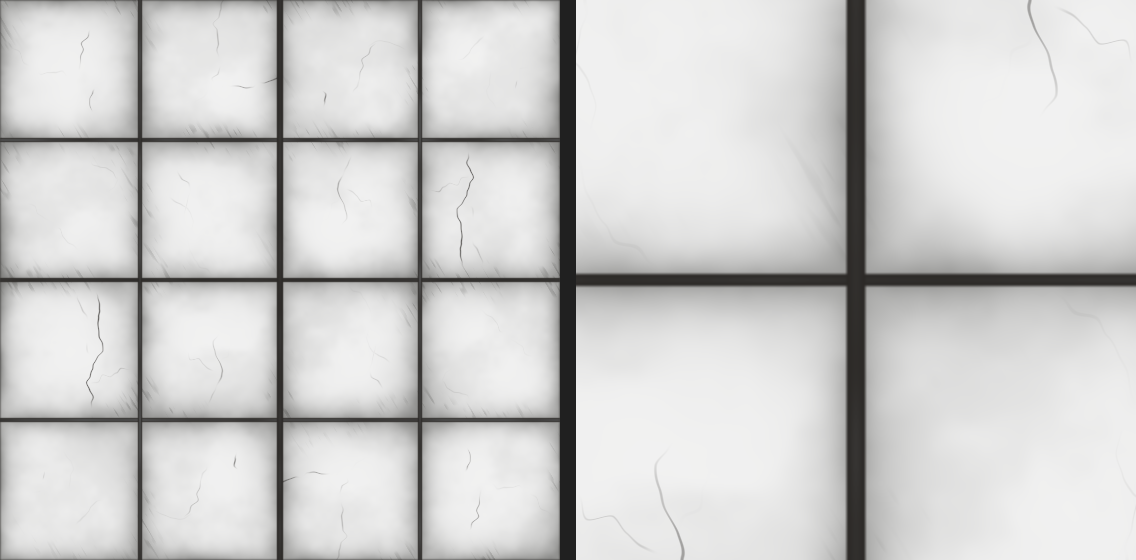
Left: the whole. Right: its middle third, enlarged.
Give the GLSL for this texture, as a WebGL 1 fragment shader.

```glsl
precision highp float;
uniform vec2 u_resolution;

const float TILES = 4.0;
const vec2 GROUT_HALF = vec2(0.0037, 0.0036);      // vertical, horizontal lines
const vec2 GROUT_HALF_MID = vec2(0.0056, 0.0036);  // the two centre lines
const float RIM_HALF = 0.0018;
const float RIM_OPACITY = 0.45;
const vec3 GLAZE = vec3(0.945, 0.945, 0.944);
const vec3 GRIME = vec3(0.36, 0.36, 0.35);
const vec3 GROUT_DARK = vec3(0.17, 0.16, 0.15);
const vec3 GROUT_LIGHT = vec3(0.32, 0.32, 0.32);
const vec3 CRACK_COLOR = vec3(0.22, 0.21, 0.20);
const float GRIME_REACH = 0.075;                   // in tile widths
const float GRIME_AMOUNT = 0.56;
const float MOTTLE = 0.075;
const float SCUFF_AMOUNT = 0.16;
const float CRACK_HALF = 0.0030;                   // in tile widths
const vec2 LONG_CRACK_TILE = vec2(3.0, 2.0);

float hash(vec2 p) {
  return fract(sin(dot(p, vec2(127.1, 311.7))) * 43758.5453);
}

float noise(vec2 p) {
  vec2 i = floor(p), f = fract(p);
  f = f * f * (3.0 - 2.0 * f);
  return mix(mix(hash(i), hash(i + vec2(1.0, 0.0)), f.x),
             mix(hash(i + vec2(0.0, 1.0)), hash(i + 1.0), f.x), f.y);
}

float fbm(vec2 p) {
  float sum = 0.0, amp = 0.5;
  for (int i = 0; i < 4; i++) {
    sum += amp * noise(p);
    p = p * 2.03 + 17.3;
    amp *= 0.5;
  }
  return sum / 0.9375;
}

vec2 rotate(vec2 p, float angle) {
  float c = cos(angle), s = sin(angle);
  return vec2(c * p.x - s * p.y, s * p.x + c * p.y);
}

// Wandering, broken line along the y axis of q
float crack(vec2 q, float halfLength, float seed, float aa) {
  float wander = 0.13 * (noise(vec2(q.y * 5.0, seed)) - 0.5)
               + 0.05 * (noise(vec2(q.y * 21.0, seed + 7.0)) - 0.5);
  float width = CRACK_HALF * (0.3 + 1.3 * noise(vec2(q.y * 13.0, seed + 3.0)));
  float line = 1.0 - smoothstep(width - aa, width + aa, abs(q.x - wander));
  float taper = 1.0 - smoothstep(0.5 * halfLength, halfLength, abs(q.y));
  float gaps = smoothstep(0.15, 0.7, noise(vec2(q.y * 9.0, seed + 11.0)));
  return line * taper * gaps;
}

// Cracks repeat under a half turn of the canvas
float tileCracks(vec2 uv, float aa) {
  vec2 p = (uv.y > 0.5 ? uv : 1.0 - uv) * TILES;
  vec2 tile = floor(p), f = fract(p);
  float isLong = 1.0 - step(0.5, distance(tile, LONG_CRACK_TILE));
  float total = 0.0;
  for (int i = 0; i < 3; i++) {
    float seed = 5.0 * float(i) + 1.7;
    vec2 key = tile + seed;
    float main = i == 0 ? isLong : 0.0;
    vec2 center = 0.15 + 0.7 * vec2(hash(key), hash(key + 31.0));
    float angle = (hash(key + 53.0) - 0.5) * 2.6;
    float halfLength = mix(0.06, 0.28, hash(key + 71.0));
    float strength = 0.7 * pow(hash(key + 97.0), 1.6);
    center = mix(center, vec2(0.32, 0.5), main);
    vec2 q = rotate(f - center, mix(angle, 0.05, main));
    total = max(total, mix(strength, 0.95, main)
          * crack(q, mix(halfLength, 0.62, main), hash(key) * 90.0, aa));
  }
  return total;
}

void main() {
  vec2 uv = gl_FragCoord.xy / u_resolution;
  float pixel = 1.0 / min(u_resolution.x, u_resolution.y);
  vec2 p = uv * TILES;
  vec2 f = fract(p);
  vec2 edge = min(f, 1.0 - f);

  // Cloudy glaze with grime gathering along the edges
  float cloud = fbm(p * 2.6 + 4.0);
  vec2 falloff = exp(-edge / (GRIME_REACH * (0.55 + 0.9 * cloud)));
  float border = falloff.x + falloff.y - falloff.x * falloff.y;
  float grime = GRIME_AMOUNT * border * (0.55 + 0.9 * fbm(p * 3.7 + 29.0));
  grime += MOTTLE * smoothstep(0.35, 0.75, fbm(p * 3.0 + 61.0));

  // Short slanted scuffs near the edges
  float streak = noise(rotate(p, -0.55) * vec2(70.0, 11.0));
  float patches = smoothstep(0.5, 0.75, noise(p * 3.5 + 83.0));
  grime += SCUFF_AMOUNT * smoothstep(0.65, 0.95, streak) * patches
         * smoothstep(0.08, 0.5, border);
  vec3 color = mix(GLAZE, GRIME, clamp(grime, 0.0, 1.0));

  color = mix(color, CRACK_COLOR, tileCracks(uv, pixel * TILES));

  // Grout: heavy centre lines, faint canvas rim
  vec2 index = floor(p + 0.5);
  vec2 fromMid = abs(index - 0.5 * TILES);
  vec2 isMid = 1.0 - step(0.5, fromMid);
  vec2 isRim = step(0.5 * TILES - 0.5, fromMid);
  vec2 halfWidth = mix(mix(GROUT_HALF, GROUT_HALF_MID, isMid), vec2(RIM_HALF), isRim);
  vec2 away = abs(uv - index / TILES);
  float soft = max(pixel, 0.0014);
  vec2 line = 1.0 - smoothstep(halfWidth - soft, halfWidth + soft, away);
  line *= mix(vec2(1.0), vec2(RIM_OPACITY), isRim);
  float worn = 0.25 + 0.75 * noise(p * 5.0 + 13.0);
  vec2 core = (1.0 - smoothstep(vec2(0.0), halfWidth, away)) * worn;
  vec2 light = core * (1.0 - 0.65 * isMid);
  color = mix(color, mix(GROUT_DARK, GROUT_LIGHT, light.y), line.y);
  color = mix(color, mix(GROUT_DARK, GROUT_LIGHT, light.x), line.x);

  gl_FragColor = vec4(color, 1.0);
}
```
